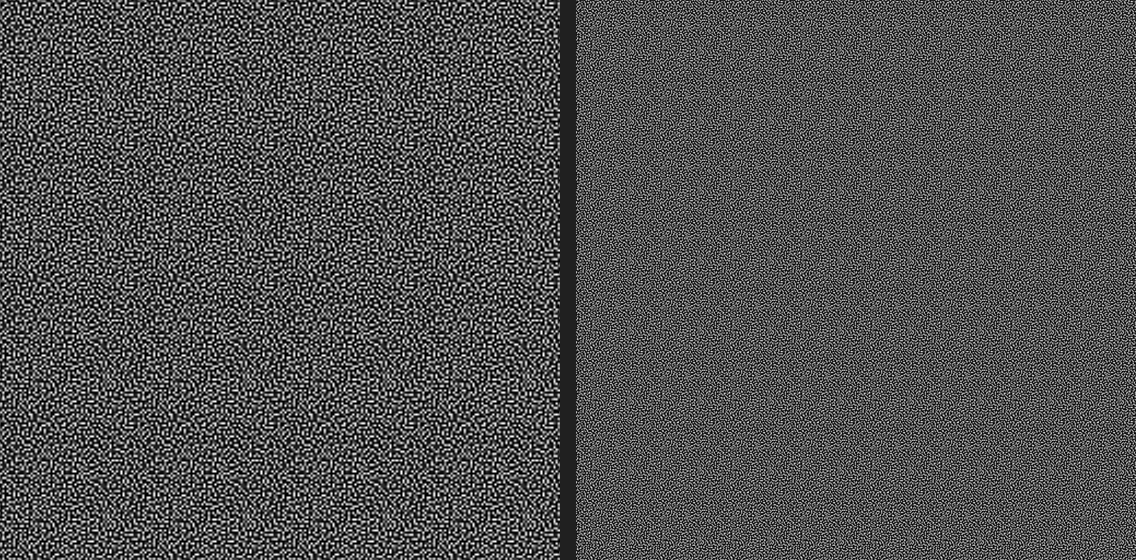
Left: one tile. Right: repeated 2 by 2.
Give the GLSL for this texture, as a WebGL 2 fragment shader.

```glsl
#version 300 es
precision highp float;
precision highp int;
// Fine monochrome blue-noise grain: evenly spread pale specks and short worms on black.

uniform vec2 u_resolution;
out vec4 fragColor;

const int TILE_CELLS = 64;     // cells before the noise wraps, even
const float TILES = 4.0;       // whole repeats across the canvas
const int BORDER = 4;          // cells eaten by the passes on each side
const int SIDE = 2 + 2 * BORDER;
const float DARK = 0.05;
const float PALE = 0.97;

// Random bits on a wrapping integer lattice.
uint latticeHash(ivec2 cell, int period) {
    uvec2 q = uvec2((cell % period + period) % period);
    uint n = q.x * 1597u + q.y * 51749u + 977u;
    n = (n ^ (n >> 15u)) * 73244475u;
    n = (n ^ (n >> 13u)) * 295559667u;
    return n ^ (n >> 16u);
}

// Stratified noise: every 2 x 2 block holds one value from each quarter of
// the range in shuffled order, so that no region turns lighter or darker.
float stratifiedNoise(ivec2 cell, int period) {
    uint shuffle = latticeHash(cell >> 1, period / 2);
    uvec2 place = uvec2(cell & 1);
    place = (shuffle & 1u) == 0u ? place : place.yx;
    uint turn = (shuffle & 2u) == 0u ? 1u : 3u;
    uint rank = ((place.x + 2u * place.y) * turn + (shuffle >> 2u)) & 3u;
    float jitter = float(latticeHash(cell, period) & 65535u) / 65536.0;
    return (float(rank) + jitter) / 4.0;
}

// Each cell is pushed away from the Gaussian mean of its neighbours, in place;
// results move toward the grid origin, so no unread value is lost.
// falloff is the weight one cell away, slack widens the 0 to 1 limits.
void repelNeighbours(inout float grid[SIDE * SIDE], int size, int radius,
                     float falloff, float gain, float bias, float slack) {
    float axis[3] = float[3](1.0, falloff, pow(falloff, 4.0));
    float span = 1.0 + 2.0 * axis[1] + (radius > 1 ? 2.0 * axis[2] : 0.0);
    float total = span * span - 1.0;
    for (int y = 0; y < size; y++) {
        for (int x = 0; x < size; x++) {
            float centre = grid[(y + radius) * SIDE + x + radius];
            float sum = -centre;
            for (int j = -radius; j <= radius; j++) {
                for (int i = -radius; i <= radius; i++) {
                    int index = (y + radius + j) * SIDE + x + radius + i;
                    sum += axis[abs(i)] * axis[abs(j)] * grid[index];
                }
            }
            float pushed = bias + gain * (centre - sum / total);
            grid[y * SIDE + x] = clamp(pushed, -slack, 1.0 + slack);
        }
    }
}

// Blue noise, blended linearly between the four nearest cell centres.
float blueGrain(vec2 p, int period) {
    vec2 corner = floor(p - 0.5);
    vec2 blend = p - 0.5 - corner;
    ivec2 origin = ivec2(corner) - BORDER;

    float grid[SIDE * SIDE];
    for (int y = 0; y < SIDE; y++) {
        for (int x = 0; x < SIDE; x++) {
            grid[y * SIDE + x] = stratifiedNoise(origin + ivec2(x, y), period);
        }
    }
    // Wide spacing, then separation, then levelling of the local mean.
    repelNeighbours(grid, SIDE - 4, 2, 0.66, 1.7, 0.20, 0.0);
    repelNeighbours(grid, SIDE - 6, 1, 0.56, 1.5, 0.17, 0.0);
    repelNeighbours(grid, SIDE - 8, 1, 0.60, 1.05, 0.265, 0.1);

    float lower = mix(grid[0], grid[1], blend.x);
    float upper = mix(grid[SIDE], grid[SIDE + 1], blend.x);
    return mix(lower, upper, blend.y);
}

void main() {
    vec2 uv = gl_FragCoord.xy / u_resolution;
    float grain = blueGrain(uv * TILES * float(TILE_CELLS), TILE_CELLS);
    fragColor = vec4(vec3(mix(DARK, PALE, grain)), 1.0);
}
```
